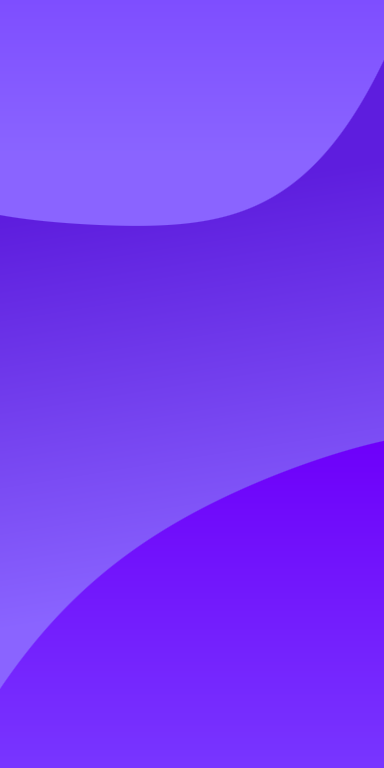
Write a Shadertoy shader that draws this background.

```glsl
const vec3 CREST_TOP = vec3(0.495, 0.305, 1.0);
const vec3 CREST_LOW = vec3(0.540, 0.392, 1.0);
const vec3 VALLEY_DARK = vec3(0.368, 0.115, 0.870);
const vec3 VALLEY_LIGHT = vec3(0.540, 0.392, 1.0);
const vec3 HILL_TOP = vec3(0.430, 0.0, 0.980);
const vec3 HILL_LOW = vec3(0.470, 0.210, 1.0);

// Edge heights at the left side, and quartic rises towards the right
const float CREST_START = 0.720;
const vec4 CREST_RISE = vec4(-0.0915, 0.2430, -0.4521, 0.5026);
const float HILL_START = 0.103;
const vec4 HILL_RISE = vec4(0.7424, -0.8239, 0.6020, -0.1975);

// Vertical spans of the gradients
const vec2 CREST_SPAN = vec2(1.0, 0.80);
const vec2 VALLEY_SPAN = vec2(0.71, 0.18);
const vec2 HILL_SPAN = vec2(0.42, 0.0);
const float VALLEY_TILT = 0.08;

float curveHeight(float x, float start, vec4 rise) {
    return start + x * (rise.x + x * (rise.y + x * (rise.z + x * rise.w)));
}

vec3 gradient(vec3 from, vec3 to, vec2 span, float y) {
    return mix(from, to, clamp((y - span.x) / (span.y - span.x), 0.0, 1.0));
}

// Coverage of the area above an edge, softened over about one pixel
float coverage(float offset) {
    return clamp(0.5 + offset / max(fwidth(offset), 1e-5), 0.0, 1.0);
}

void mainImage(out vec4 fragColor, in vec2 fragCoord) {
    vec2 uv = fragCoord / iResolution.xy;

    // Tilted valley between the two curves
    vec3 color = gradient(VALLEY_DARK, VALLEY_LIGHT, VALLEY_SPAN, uv.y - VALLEY_TILT * uv.x);

    // Upper sheet
    float crest = uv.y - curveHeight(uv.x, CREST_START, CREST_RISE);
    color = mix(color, gradient(CREST_TOP, CREST_LOW, CREST_SPAN, uv.y), coverage(crest));

    // Lower hill
    float hill = curveHeight(uv.x, HILL_START, HILL_RISE) - uv.y;
    color = mix(color, gradient(HILL_TOP, HILL_LOW, HILL_SPAN, uv.y), coverage(hill));

    fragColor = vec4(color, 1.0);
}
```
